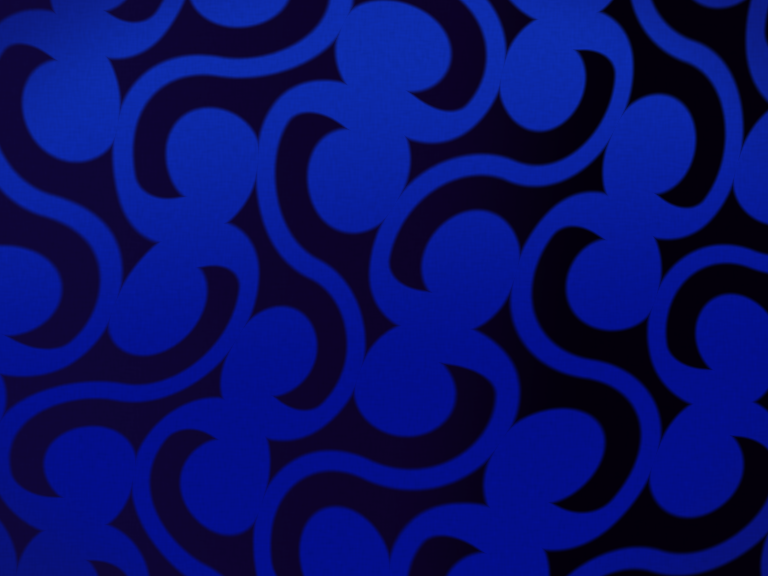
This pattern is drawn by a Shadertoy shader. Its source:

```glsl
// Blue scrollwork on dark cloth: interlocking S-scrolls with round bulbs.

const float PI = 3.14159265;
const float BULB_RADIUS = 1.06;          // the scroll unit is about one bulb radius
const float BULB_OFFSET = 2.0;           // from scroll middle to bulb centre
const vec2  SPACING = vec2(3.15, 7.2);   // column and row steps between scrolls
const float UNITS_PER_HEIGHT = 12.6;
const float EDGE_SOFTNESS = 0.065;

const vec3 BRIGHT_BLUE = vec3(0.05, 0.17, 0.67);
const vec3 DEEP_BLUE   = vec3(0.01, 0.055, 0.54);
const vec3 DIM_BLUE    = vec3(0.04, 0.07, 0.42);
const vec3 VIOLET      = vec3(0.055, 0.025, 0.21);
const vec3 PLUM        = vec3(0.045, 0.01, 0.15);
const vec3 BLACK       = vec3(0.01, 0.0, 0.04);

vec2 hashGradient(vec2 cell) {
    vec2 h = vec2(dot(cell, vec2(127.1, 311.7)), dot(cell, vec2(269.5, 183.3)));
    return fract(sin(h) * 43758.5) * 2.0 - 1.0;
}

float gradientNoise(vec2 p) {
    vec2 i = floor(p), f = fract(p);
    vec2 u = f * f * f * (f * (f * 6.0 - 15.0) + 10.0);
    vec2 e = vec2(0.0, 1.0);
    float a = dot(hashGradient(i), f);
    float b = dot(hashGradient(i + e.yx), f - e.yx);
    float c = dot(hashGradient(i + e.xy), f - e.xy);
    float d = dot(hashGradient(i + e.yy), f - e.yy);
    return mix(mix(a, b, u.x), mix(c, d, u.x), u.y);
}

mat2 rotation(float angle) {
    float c = cos(angle), s = sin(angle);
    return mat2(c, s, -s, c);
}

// Bulb wrapped by a ribbon that swells out of it and thins into a tail
float curlDistance(vec2 p) {
    float r = length(p);
    float turn = mod(atan(p.y, -p.x), 2.0 * PI);
    float bulb = r - BULB_RADIUS;
    if (turn > 1.5 * PI) return bulb;
    float outer = mix(BULB_RADIUS, BULB_OFFSET + 0.22, smoothstep(0.0, 2.6, turn));
    float inner = mix(0.85, BULB_OFFSET - 0.22, smoothstep(1.75, 2.75, turn));
    return min(bulb, max(r - outer, inner - r));
}

// Two curls, point symmetric, sharing one tail
float scrollDistance(vec2 p) {
    vec2 bulb = vec2(0.0, BULB_OFFSET);
    return min(curlDistance(p - bulb), curlDistance(-p - bulb));
}

// Columns of scrolls; every other one is mirrored and moved half a row
float scrollworkDistance(vec2 p) {
    float column = floor(p.x / SPACING.x + 0.5);
    float d = 1e3;
    for (int i = -1; i <= 1; i++) {
        float k = column + float(i);
        float odd = mod(k, 2.0);
        vec2 q = p - vec2(k, 0.5 * odd) * SPACING;
        q.y -= SPACING.y * floor(q.y / SPACING.y + 0.5);
        q.x *= 1.0 - 2.0 * odd;
        for (int j = -1; j <= 1; j++) {
            d = min(d, scrollDistance(q - vec2(0.0, float(j) * SPACING.y)));
        }
    }
    return d;
}

// Slow bending that varies the size and lean of the scrolls
vec2 bend(vec2 p, float amount) {
    vec2 q = p * 0.14;
    return p + amount * vec2(gradientNoise(q + 3.7), gradientNoise(q + 19.2));
}

// Fine crossed threads
float weave(vec2 p) {
    return gradientNoise(p * vec2(60.0, 220.0)) + gradientNoise(p * vec2(220.0, 60.0) + 41.0);
}

vec3 paintColor(vec2 uv) {
    float light = smoothstep(0.3, 0.95, uv.y - 0.12 * uv.x + 0.06);
    vec3 color = mix(DEEP_BLUE, BRIGHT_BLUE, light);
    vec2 fromMiddle = (uv - 0.5) * 2.0;
    float corner = smoothstep(0.95, 1.9, dot(fromMiddle, fromMiddle));
    return mix(color, DIM_BLUE, 0.7 * corner);
}

vec3 groundColor(vec2 uv) {
    vec3 color = mix(VIOLET, PLUM, smoothstep(0.0, 0.55, uv.x));
    return mix(color, BLACK, smoothstep(0.52, 0.78, uv.x - 0.08 * (uv.y - 0.5)));
}

void mainImage(out vec4 fragColor, in vec2 fragCoord) {
    vec2 uv = fragCoord / iResolution.xy;
    vec2 p = fragCoord / iResolution.y;

    // Leaning, bent scroll layout
    vec2 q = rotation(0.32) * (p * UNITS_PER_HEIGHT - vec2(2.6, 4.1));
    float d = scrollworkDistance(bend(q, 1.2));
    float soft = max(EDGE_SOFTNESS, UNITS_PER_HEIGHT / iResolution.y);
    float paint = 1.0 - smoothstep(-soft, soft, d);

    // Lit paint over the shaded cloth, with a trace of thread
    vec3 color = mix(groundColor(uv), paintColor(uv), paint);
    color *= 1.0 + 0.06 * weave(p);
    fragColor = vec4(color, 1.0);
}
```
